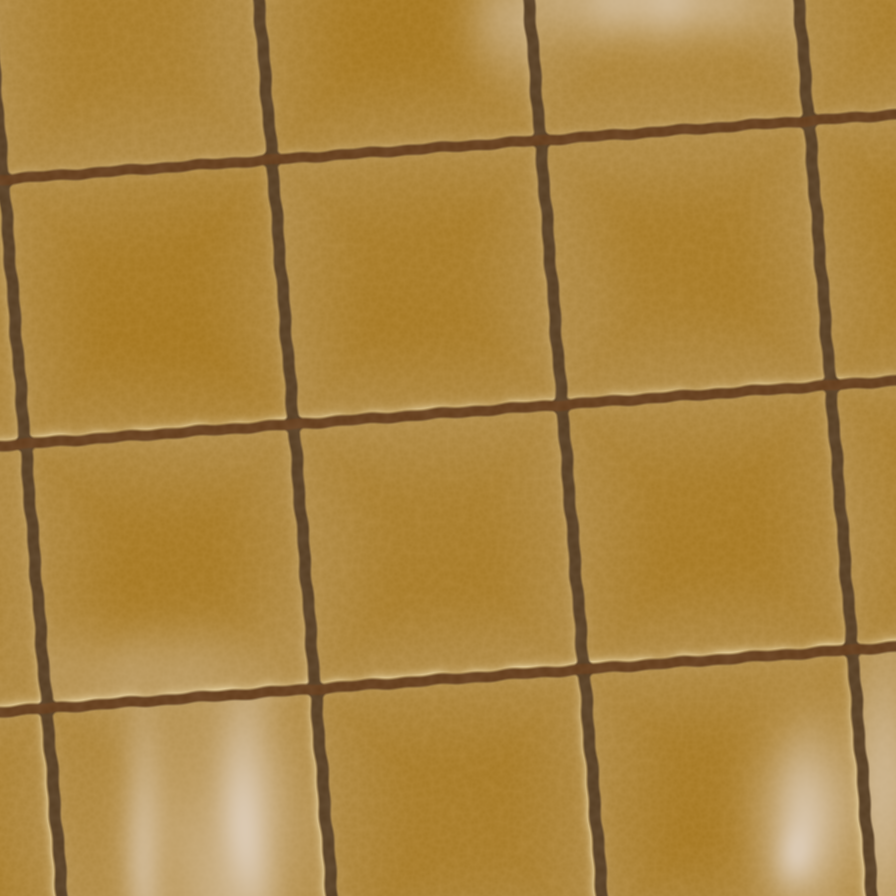
This texture is drawn by a Shadertoy shader. Its source:

```glsl
float hash(vec2 p) {
    return fract(sin(dot(p, vec2(127.1, 311.7))) * 43758.5);
}

// Distance to the nearest scattered point
float cellular(vec2 p) {
    vec2 cell = floor(p);
    float nearest = 2.0;
    for (int y = -1; y <= 1; y++)
    for (int x = -1; x <= 1; x++) {
        vec2 c = cell + vec2(x, y);
        vec2 point = c + vec2(hash(c), hash(c + 37.0));
        nearest = min(nearest, distance(p, point));
    }
    return nearest;
}

// Canvas position to skewed tile coordinates
vec2 tileGrid(vec2 p) {
    return vec2((p.x - 0.289 - 0.082 * (1.0 - p.y)) / 0.3014,
                (p.y - 0.7995 - 0.0727 * p.x) / 0.297);
}

float roundedBox(vec2 p, vec2 halfSize, float radius) {
    vec2 q = abs(p) - halfSize + radius;
    return length(max(q, 0.0)) + min(max(q.x, q.y), 0.0) - radius;
}

// Soft reflection, kept inside the tile under its centre
float glare(vec2 p, vec2 tile, vec2 centre, vec2 size) {
    vec2 q = (p - centre) / size;
    return floor(tileGrid(centre)) == tile ? exp(-dot(q, q)) : 0.0;
}

void mainImage(out vec4 fragColor, in vec2 fragCoord) {
    vec2 p = fragCoord / iResolution.xy;

    // Slightly wavering joints
    vec2 wobble = 0.0006 * (sin(p.yx * 71.0 + 1.3) + sin(p.yx * 163.0));
    vec2 g = tileGrid(p + wobble);
    vec2 tile = floor(g);
    vec2 local = (fract(g) - 0.5) * vec2(0.3014, 0.297);
    float d = roundedBox(local, vec2(0.1442, 0.1428), 0.005);
    float inside = max(-d, 0.0);
    float shade = hash(tile + 5.0);

    // Glaze: pale rims, deeper ochre centres, drifting tone
    float drift = sin(p.x * 13.0 + 2.0 * sin(p.y * 9.0)) * sin(p.y * 15.0 + shade * 6.0);
    float depth = smoothstep(-0.01, 0.11, inside) * 0.75 + 0.12 * drift + 0.3 * (shade - 0.4);
    vec3 color = mix(vec3(0.70, 0.55, 0.275), vec3(0.665, 0.485, 0.145), clamp(depth, 0.0, 1.0));
    color = mix(color, vec3(0.74, 0.61, 0.38), 0.4 * exp(-inside / 0.006));

    // Fine mottled grain
    float grain = cellular(p * 120.0) + 0.5 * cellular(p * 230.0 + 9.0) - 0.7;
    color += grain * vec3(0.026, 0.026, 0.032);

    // Window reflections with vertical streaks
    float shine = 0.55 * glare(p, tile, vec2(0.235, 0.04), vec2(0.11, 0.16));
    shine += 0.45 * glare(p, tile, vec2(0.16, 0.07), vec2(0.022, 0.14));
    shine += 0.55 * glare(p, tile, vec2(0.277, 0.10), vec2(0.036, 0.15));
    shine += 0.85 * glare(p, tile, vec2(0.90, 0.09), vec2(0.055, 0.10));
    shine += 0.40 * glare(p, tile, vec2(0.885, 0.04), vec2(0.022, 0.035));
    shine += 0.70 * glare(p, tile, vec2(0.99, 0.12), vec2(0.04, 0.14));
    shine += 0.80 * glare(p, tile, vec2(0.73, 1.0), vec2(0.14, 0.05));
    shine += 0.50 * glare(p, tile, vec2(0.575, 0.98), vec2(0.05, 0.06));
    shine += 0.30 * glare(p, tile, vec2(0.17, 0.25), vec2(0.15, 0.05));
    shine *= 0.96 + 0.04 * sin(p.x * 90.0 + 3.0 * sin(p.y * 11.0));
    color = mix(color, vec3(0.86, 0.79, 0.70), clamp(shine, 0.0, 1.0));

    // Lit bevels along lower and right edges
    float broken = 0.65 + 0.35 * sin(p.x * 37.0 + shade * 9.0) * sin(p.x * 83.0);
    float lower = exp(-abs(local.y + 0.1405) / 0.0035) * broken * mix(0.8, 0.2, smoothstep(0.4, 0.8, p.y));
    float right = exp(-abs(local.x - 0.142) / 0.003) * mix(0.6, 0.12, smoothstep(0.05, 0.35, p.y));
    color = mix(color, vec3(0.91, 0.83, 0.64), clamp(lower + right, 0.0, 0.85));

    // Brown joints, warmer where they run across
    float across = smoothstep(-0.002, 0.002, abs(local.y) - 0.1428);
    vec3 grout = mix(vec3(0.37, 0.275, 0.17), vec3(0.42, 0.27, 0.14), across);
    grout += 0.04 * (cellular(p * 90.0) - 0.5);
    float soft = max(0.002, 1.0 / iResolution.y);
    color = mix(color, grout, smoothstep(-soft, soft, d));

    fragColor = vec4(color, 1.0);
}
```
